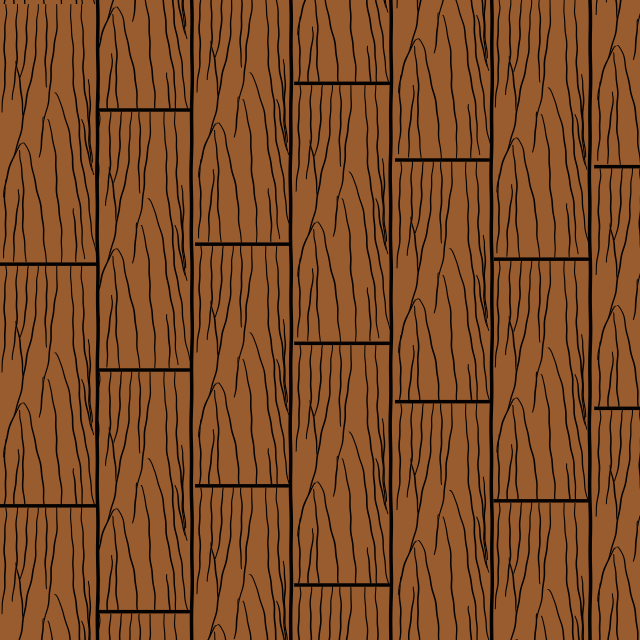
A Shadertoy shader for this texture:

```glsl
const float SPAN = 768.0;            // canvas height in design units
const float SHORT_PLANK = 290.0;
const float LONG_PLANK = 312.0;
const float JOINT_HALF = 2.1;        // half widths of the dark lines
const float GRAIN_HALF = 0.95;
const float TOP_MARGIN = 8.0;        // no joint along the top edge
const float SPLIT_CURVE = 1.7;       // straight first, then drifting
const float ARCH_CURVE = 0.55;       // steep bend first, then straight
const vec3 WOOD = vec3(0.60, 0.36, 0.18);
const vec3 INK = vec3(0.012, 0.007, 0.003);

// Per column: left seam, joint above a short plank, left side of the grain
const int COLUMNS = 7;
const vec3 COLUMN[COLUMNS] = vec3[](
    vec3(-5, 317, -1), vec3(117, 444, 111), vec3(230, 293, 233), vec3(349, 412, 352),
    vec3(469, 192, 473), vec3(590, 311, 591), vec3(708, 200, 712));

// Grain entering at the plank top: start x, end x, length
const int TOPS = 8;
const vec3 TOP_GRAIN[TOPS] = vec3[](
    vec3(8, 4, 130), vec3(22, 17, 115), vec3(35, 26, 88), vec3(47, 8, 215),
    vec3(56, 57, 100), vec3(69, 53, 145), vec3(86, 117, 302), vec3(99, 113, 205));

// Arches and twigs: start x, end x, start y, end y
const int ARCHES = 5;
const vec4 ARCH[ARCHES] = vec4[](
    vec4(66, 103, 106, 306), vec4(58, 76, 138, 312), vec4(28, 58, 166, 314),
    vec4(24, 31, 175, 311), vec4(28, 5, 167, 232));
const int TWIGS = 7;
const vec4 TWIG[TWIGS] = vec4[](
    vec4(23, 17, 222, 309), vec4(53, 48, 135, 184), vec4(89, 93, 245, 310),
    vec4(8, 6, 210, 305), vec4(99, 112, 138, 200), vec4(20, 30, 68, 135),
    vec4(107, 111, 90, 190));

float cover(float d, float px) {
    return clamp(0.5 - d / px, 0.0, 1.0);
}

// One tapering, wavering grain line; path = start x, end x, start y, end y
float grainLine(vec2 p, vec4 path, float curve, float px) {
    float rise = path.w - path.z;
    float t = clamp((p.y - path.z) / rise, 0.002, 1.0);
    float slope = (path.y - path.x) / rise * curve * pow(t, curve - 1.0);
    float waver = 1.1 * sin(p.y * 0.07 + path.x) + 0.4 * sin(p.y * 0.21 + path.x * 2.3);
    float x = mix(path.x, path.y, pow(t, curve)) + waver * smoothstep(0.0, 0.1, t);
    float halfWidth = GRAIN_HALF * mix(0.6, 1.0, 4.0 * t * (1.0 - t));
    float d = abs(p.x - x) / sqrt(1.0 + slope * slope) - halfWidth;
    float ends = max(path.z - p.y, p.y - path.w);
    return cover(d, px) * cover(ends, px);
}

float plankGrain(vec2 p, float px) {
    float ink = 0.0;
    for (int i = 0; i < TOPS; i++) {
        vec3 g = TOP_GRAIN[i];
        ink = max(ink, grainLine(p, vec4(g.xy, 0.0, g.z), SPLIT_CURVE, px));
    }
    for (int i = 0; i < ARCHES; i++)
        ink = max(ink, grainLine(p, ARCH[i], ARCH_CURVE, px));
    for (int i = 0; i < TWIGS; i++)
        ink = max(ink, grainLine(p, TWIG[i], 1.0, px));
    return ink;
}

void mainImage(out vec4 fragColor, in vec2 fragCoord) {
    float px = SPAN / iResolution.y;
    vec2 p = vec2(fragCoord.x, iResolution.y - fragCoord.y) * px;   // y runs down

    // Column and distance to the nearest seam
    vec3 column = COLUMN[0];
    float seam = SPAN;
    float sway = 0.5 * sin(p.y * 0.021) + 0.3 * sin(p.y * 0.083);
    for (int i = 0; i < COLUMNS; i++) {
        if (p.x >= COLUMN[i].x) column = COLUMN[i];
        seam = min(seam, abs(p.x - COLUMN[i].x - sway));
    }

    // Alternating short and long planks down the column
    float period = SHORT_PLANK + LONG_PLANK;
    float y = mod(p.y - column.y, period);
    float joint = min(min(y, period - y), abs(y - SHORT_PLANK));
    joint = max(joint - JOINT_HALF, column.z + 1.0 - p.x);
    joint = max(joint, TOP_MARGIN - p.y);
    float plankY = y < SHORT_PLANK ? y : y - SHORT_PLANK;

    float ink = plankGrain(vec2(p.x - column.z, plankY), px);
    ink = max(ink, cover(min(seam - JOINT_HALF, joint), px));
    fragColor = vec4(mix(WOOD, INK, ink), 1.0);
}
```
